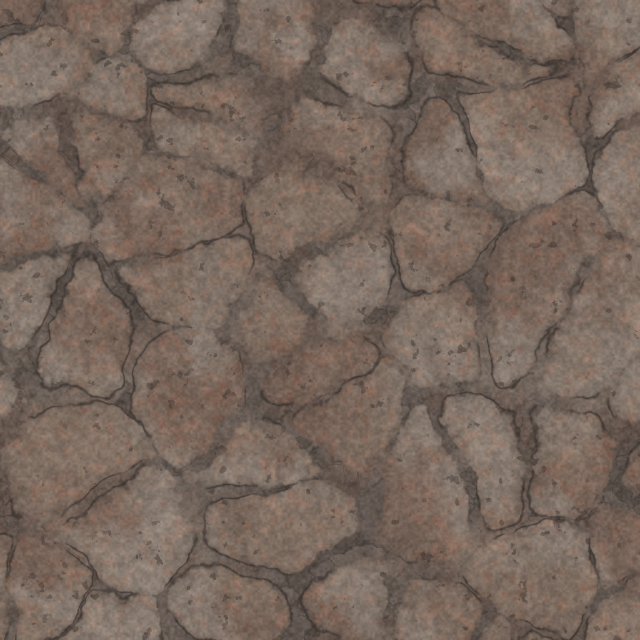
Give the GLSL for this texture, as a Shadertoy shader.

```glsl
// Weathered flagstone paving: irregular brown stones set in worn grey mortar.

const vec3 TAN    = vec3(0.500, 0.432, 0.385);
const vec3 PALE   = vec3(0.530, 0.478, 0.438);
const vec3 RUST   = vec3(0.460, 0.380, 0.337);
const vec3 MORTAR = vec3(0.415, 0.370, 0.342);
const vec3 CRACK  = vec3(0.240, 0.210, 0.195);
const float STONES_ACROSS = 8.5;

float hash21(vec2 p) {
    vec3 q = fract(vec3(p.xyx) * 0.1031);
    q += dot(q, q.yzx + 33.33);
    return fract((q.x + q.y) * q.z);
}

vec2 hash22(vec2 p) {
    return vec2(hash21(p + 11.7), hash21(p + 57.3));
}

float noise(vec2 p) {
    vec2 i = floor(p), f = fract(p);
    f = f * f * (3.0 - 2.0 * f);
    float low = mix(hash21(i), hash21(i + vec2(1, 0)), f.x);
    float high = mix(hash21(i + vec2(0, 1)), hash21(i + vec2(1, 1)), f.x);
    return mix(low, high, f.y);
}

float fbm(vec2 p) {
    float sum = 0.0, amp = 0.516;
    for (int i = 0; i < 5; i++) {
        sum += amp * noise(p);
        p = mat2(1.6, 1.2, -1.2, 1.6) * p + 7.3;
        amp *= 0.5;
    }
    return sum;
}

float smoothMin(float a, float b, float k) {
    float h = max(k - abs(a - b), 0.0) / k;
    return min(a, b) - 0.25 * h * h * k;
}

// Sites are left out in clusters, so that their neighbours grow into slabs.
bool siteExists(vec2 cell, float dropChance) {
    return hash21(cell + 91.0) > dropChance * 2.0 * noise(cell * 0.37);
}

vec2 sitePoint(vec2 cell) {
    return cell + 0.05 + 0.9 * hash22(cell);
}

// Returns the rounded distance to the joint, and the cell of the stone.
vec3 stoneField(vec2 p, float dropChance, float rounding) {
    vec2 base = floor(p), nearest = base;
    float best = 1e3;
    for (int y = -3; y <= 3; y++)
    for (int x = -3; x <= 3; x++) {
        vec2 cell = base + vec2(x, y);
        vec2 d = sitePoint(cell) - p;
        if (siteExists(cell, dropChance) && dot(d, d) < best) {
            best = dot(d, d);
            nearest = cell;
        }
    }
    vec2 a = sitePoint(nearest) - p;
    float edge = 2.0;
    for (int y = -3; y <= 3; y++)
    for (int x = -3; x <= 3; x++) {
        vec2 cell = nearest + vec2(x, y);
        if ((x == 0 && y == 0) || !siteExists(cell, dropChance)) continue;
        vec2 b = sitePoint(cell) - p;
        edge = smoothMin(edge, dot(0.5 * (a + b), normalize(b - a)), rounding);
    }
    return vec3(edge, nearest);
}

vec3 stoneColor(vec2 uv, vec2 id) {
    float paleness = fbm(uv * 7.0 + 3.0) + 0.22 * (hash21(id + 5.0) - 0.5);
    float rustiness = fbm(uv * 8.0 + 17.0) + 0.20 * (hash21(id + 23.0) - 0.5);
    vec3 col = mix(TAN, PALE, smoothstep(0.42, 0.66, paleness));
    col = mix(col, RUST, 0.85 * smoothstep(0.50, 0.68, rustiness));
    float flecks = smoothstep(0.54, 0.70, fbm(uv * 75.0 + 8.0));
    col += flecks * vec3(0.035, 0.000, -0.012);
    float pits = smoothstep(0.70, 0.78, fbm(uv * 60.0 + 61.0));
    return mix(col, CRACK, 0.45 * pits);
}

vec3 mortarColor(vec2 uv) {
    vec3 pebble = stoneField(uv * 42.0 + 3.0 * fbm(uv * 30.0), 0.3, 0.15);
    vec3 col = MORTAR * (0.9 + 0.2 * hash21(pebble.yz));
    col = mix(col, RUST, 0.6 * smoothstep(0.46, 0.62, fbm(uv * 11.0 + 44.0)));
    float gaps = 1.0 - smoothstep(0.02, 0.16, pebble.x);
    return mix(col, CRACK, 0.35 * gaps * smoothstep(0.42, 0.6, fbm(uv * 16.0)));
}

void mainImage(out vec4 fragColor, in vec2 fragCoord) {
    vec2 uv = fragCoord / iResolution.y;

    // Warped stone layout
    vec2 warp = vec2(fbm(uv * 10.0), fbm(uv * 10.0 + 40.0)) - 0.5;
    vec3 field = stoneField(uv * STONES_ACROSS + 0.55 * warp + 20.0, 0.36, 0.20);
    float ragged = field.x + 0.16 * (fbm(uv * 55.0 + 70.0) - 0.5);

    // Joints of uneven width, worn away in places
    float width = mix(0.01, 0.12, smoothstep(0.36, 0.68, fbm(uv * 9.0 + 29.0)));
    float joint = 1.0 - smoothstep(width - 0.02, width + 0.03, ragged);
    joint *= mix(0.35, 1.0, smoothstep(0.38, 0.54, fbm(uv * 9.0 + 53.0)));
    vec3 col = mix(stoneColor(uv, field.yz), mortarColor(uv), joint);

    // Dirt around the stones and broken dark cracks along their rims
    float dirt = 1.0 - smoothstep(width, width + 0.14, ragged);
    col *= 1.0 - 0.09 * dirt;
    float rim = (field.x + 0.3 * (ragged - field.x) - 0.8 * width) / 0.018;
    float cracked = smoothstep(0.45, 0.60, fbm(uv * 14.0 + 31.0));
    col = mix(col, CRACK, 0.75 * exp(-rim * rim) * cracked);

    // Mottling and fine grain
    col *= 1.0 + 0.20 * (fbm(uv * 22.0 + 80.0) - 0.5);
    col *= 1.0 + 0.30 * (fbm(uv * 110.0) - 0.5);
    col += 0.065 * (noise(uv * 256.0 + 0.5) - 0.5);
    fragColor = vec4(col, 1.0);
}
```
